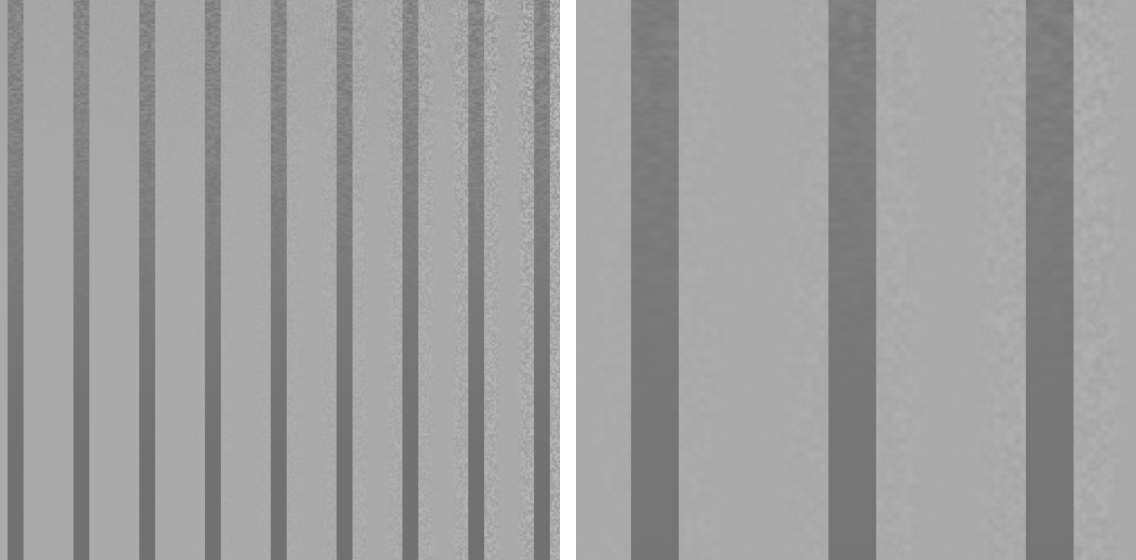
Left, the full canvas; right, a detail of the centre.
Write a WebGL 1 fragment shader that draws this pattern.

```glsl
precision highp float;

uniform vec2 u_resolution;

#define PERIOD 0.1175
#define FIRST_CENTER 0.0278
#define STRIPE_HALF_WIDTH 0.0142
#define PANEL_GRAY 0.668
#define STRIPE_LOW_GRAY 0.442
#define STRIPE_HIGH_GRAY 0.525
#define GRAIN_CELLS 250.0
#define PANEL_GRAIN 0.15
#define STRIPE_GRAIN 0.13

float hash(vec2 p) {
  vec3 q = fract(vec3(p.xyx) * 0.1031);
  q += dot(q, q.yzx + 33.33);
  return fract((q.x + q.y) * q.z);
}

float valueNoise(vec2 p) {
  vec2 cell = floor(p);
  vec2 f = fract(p);
  f = f * f * (3.0 - 2.0 * f);
  float low = mix(hash(cell), hash(cell + vec2(1.0, 0.0)), f.x);
  float high = mix(hash(cell + vec2(0.0, 1.0)), hash(cell + vec2(1.0)), f.x);
  return mix(low, high, f.y);
}

// Two octaves of grain, centered on zero
float grain(vec2 p) {
  return 0.65 * valueNoise(p) + 0.35 * valueNoise(p * 1.9 + 17.0) - 0.5;
}

// Light panel: grain grows to the right and leaves a smooth central band
float panelGray(vec2 uv, float phase) {
  float fromMiddle = abs(phase - 0.5);
  float edgeGrain = smoothstep(0.08, 0.24, fromMiddle) * uv.x * uv.x;
  float topGrain = smoothstep(0.4, 1.0, uv.y) * (0.15 + 0.4 * uv.x);
  float middleGrain = smoothstep(0.22, 0.06, fromMiddle)
                    * smoothstep(0.6, 1.0, uv.y) * 0.15 * (1.0 - uv.x);
  float amount = 0.03 + edgeGrain + topGrain * mix(0.5, 1.0, uv.x * edgeGrain)
               + middleGrain;
  float shade = PANEL_GRAY - 0.018 * smoothstep(0.5, 1.0, uv.y);
  return shade + PANEL_GRAIN * amount * grain(uv * GRAIN_CELLS);
}

// Dark stripe: smooth at the bottom, lighter and rougher toward the top
float stripeGray(vec2 uv) {
  float shade = mix(STRIPE_LOW_GRAY, STRIPE_HIGH_GRAY, smoothstep(0.1, 1.0, uv.y));
  float wear = smoothstep(0.3, 1.0, uv.y);
  return shade + STRIPE_GRAIN * wear * grain(uv * GRAIN_CELLS * vec2(0.6, 1.0) + 71.0);
}

void main() {
  vec2 uv = gl_FragCoord.xy / u_resolution;

  // Phase runs from one stripe center to the next
  float phase = fract((uv.x - FIRST_CENTER) / PERIOD);
  float edge = min(phase, 1.0 - phase) * PERIOD - STRIPE_HALF_WIDTH;
  float blur = 0.8 / u_resolution.x;
  float stripe = 1.0 - smoothstep(-blur, blur, edge);

  float gray = mix(panelGray(uv, phase), stripeGray(uv), stripe);
  gl_FragColor = vec4(vec3(gray), 1.0);
}
```
